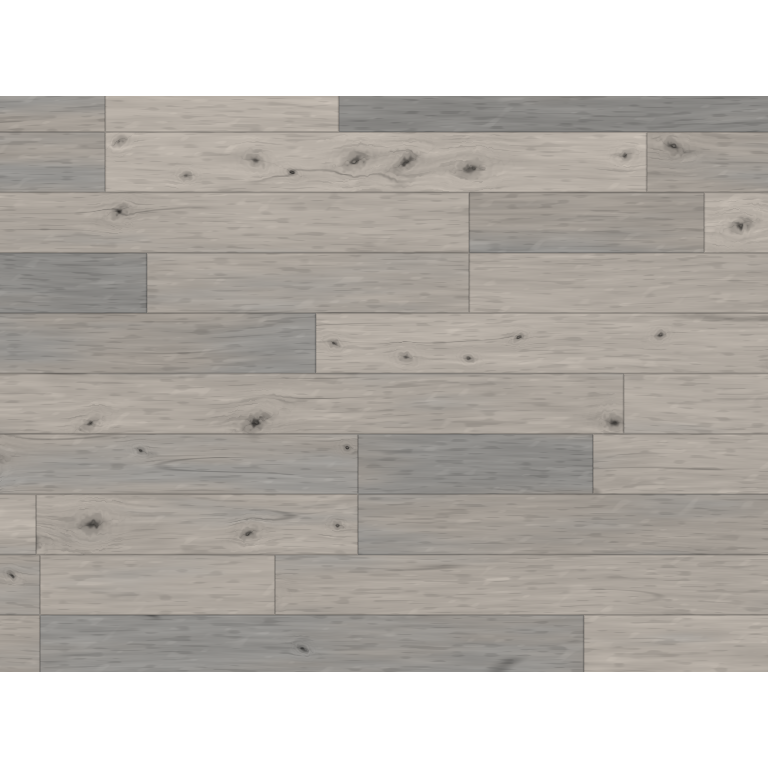
Reproduce this texture procedurally as a Shadertoy shader.

```glsl
// A grey oak plank floor: ten staggered rows in a wide band between white margins.
// Each plank has its own tone and seed; stretched noise gives grain, pores and cracks,
// and knots scattered in cells push the grain lines apart around them.

const float MARGIN = 0.125;      // white strip above and below the floor
const float ROW_PITCH = 0.0786;  // height of a full plank
const float FIRST_SEAM = 0.1719; // first horizontal seam, measured from the top
const float KNOT_CELL = 0.07;
const vec3 WARM_OAK = vec3(1.0, 0.957, 0.908);
const vec3 COOL_OAK = vec3(0.975, 0.975, 0.965);

// Butt joints of each row, top to bottom; 2.0 lies outside the canvas.
const vec2 JOINTS[10] = vec2[10](
    vec2(0.137, 0.441), vec2(0.137, 0.842), vec2(0.611, 0.917), vec2(0.191, 0.611),
    vec2(0.411, 2.0), vec2(0.812, 2.0), vec2(0.466, 0.772), vec2(0.047, 0.466),
    vec2(0.052, 0.358), vec2(0.052, 0.760));

// Brightness of the left, middle and right plank of each row.
const vec3 TONES[10] = vec3[10](
    vec3(0.63, 0.73, 0.56), vec3(0.63, 0.71, 0.63), vec3(0.67, 0.61, 0.71),
    vec3(0.56, 0.67, 0.67), vec3(0.61, 0.68, 0.68), vec3(0.67, 0.71, 0.71),
    vec3(0.64, 0.58, 0.66), vec3(0.69, 0.67, 0.62), vec3(0.65, 0.69, 0.66),
    vec3(0.64, 0.60, 0.70));

float hash(vec2 p) {
    vec3 q = fract(p.xyx * 0.1031);
    q += dot(q, q.yzx + 33.33);
    return fract((q.x + q.y) * q.z);
}

float noise(vec2 p) {
    vec2 i = floor(p), f = fract(p);
    f = f * f * (3.0 - 2.0 * f);
    return mix(mix(hash(i), hash(i + vec2(1, 0)), f.x),
               mix(hash(i + vec2(0, 1)), hash(i + vec2(1, 1)), f.x), f.y);
}

float fbm(vec2 p) {
    float sum = 0.0, amplitude = 0.5;
    for (int i = 0; i < 4; i++) {
        sum += amplitude * noise(p);
        p = p * 2.03 + 7.1;
        amplitude *= 0.5;
    }
    return sum / 0.9375;
}

// Returns x: darkening by knots, y: vertical shift of the grain around them.
vec2 knots(vec2 p, float plankId, float density) {
    vec2 result = vec2(0.0);
    for (int i = -1; i <= 1; i++) {
        float cell = floor(p.x / KNOT_CELL) + float(i);
        vec2 seed = vec2(cell + 5.0, plankId * 7.0 + 3.0);
        float present = step(1.0 - density, hash(seed));
        vec2 centre = vec2((cell + 0.2 + 0.6 * hash(seed + 11.0)) * KNOT_CELL,
                           (hash(seed + 23.0) - 0.5) * 0.055);
        float size = mix(0.004, 0.011, pow(hash(seed + 37.0), 2.0));
        vec2 d = (p - centre) / size;
        d.y += d.x * (hash(seed + 51.0) - 0.5);
        d.x *= 0.75;
        float wobble = noise(p * 230.0 + seed) - 0.5;
        float r = length(d) + 0.7 * wobble;
        float core = exp(-1.8 * r * r);
        float rings = (0.5 + 0.5 * sin(r * 7.0)) * exp(-0.9 * abs(r));
        float tail = exp(-5.0 * abs(d.y + wobble) - 0.6 * abs(d.x));
        result.x += present * (0.22 * core + 0.11 * rings + 0.12 * tail);
        result.y -= present * d.y * size * 0.75 * exp(-0.15 * r * r);
    }
    return result;
}

// Colour of one plank; p.y is measured from the plank's centre line.
vec3 plankColor(vec2 p, float plankId, float tone) {
    float seed = hash(vec2(plankId, 4.7));
    float density = mod(plankId, 9.0) == 4.0 ? 0.7 : 0.07;
    vec2 knot = knots(p, plankId, density);
    vec2 q = vec2(p.x + 17.0 * seed, p.y + knot.y + plankId * 0.37 + 1.0);
    q.y += 0.012 * noise(q * vec2(5.0, 18.0));

    // Broad clouds, growth lines and fine fibres
    float cloud = fbm(q * vec2(3.0, 22.0)) - 0.5;
    float figure = sin(55.0 * fbm(q * vec2(2.2, 15.0)));
    float fibre = fbm(q * vec2(14.0, 240.0)) - 0.5;
    float light = tone + 0.10 * cloud + 0.012 * seed * figure + 0.10 * fibre;

    // Dark pores, pale flecks and long cracks
    float pore = smoothstep(0.65, 0.9, noise(q * vec2(45.0, 400.0)));
    float fleck = smoothstep(0.76, 0.95, noise(vec2(q.x * 55.0 + q.y * 60.0, q.y * 170.0)));
    float ridge = 1.0 - abs(2.0 * noise(q * vec2(4.0, 45.0)) - 1.0);
    float crack = smoothstep(0.9, 1.0, ridge) * smoothstep(0.62, 0.85, noise(q * vec2(5.0, 28.0) + 9.0));
    light += 0.03 * fleck - 0.05 * pore - 0.11 * crack - knot.x;

    float coolness = smoothstep(0.66, 0.55, tone + 0.25 * cloud);
    return light * mix(WARM_OAK, COOL_OAK, 0.75 * coolness);
}

void mainImage(out vec4 fragColor, in vec2 fragCoord) {
    vec2 uv = fragCoord / iResolution.xy;
    float pixel = 1.0 / iResolution.y;

    // Find the row, then the plank within it
    float rowPosition = (1.0 - uv.y - FIRST_SEAM) / ROW_PITCH + 1.0;
    int row = clamp(int(floor(rowPosition)), 0, 9);
    float across = fract(rowPosition);
    vec2 joint = JOINTS[row];
    int column = int(step(joint.x, uv.x) + step(joint.y, uv.x));
    float plankId = float(row * 3 + column);
    vec3 color = plankColor(vec2(uv.x, (across - 0.5) * ROW_PITCH), plankId, TONES[row][column]);

    // Thin bevelled seams
    float endGap = min(abs(uv.x - joint.x), abs(uv.x - joint.y));
    float sideGap = ROW_PITCH * min(across, 1.0 - across);
    float seam = 1.0 - smoothstep(0.0, 0.0008 + pixel, min(endGap, sideGap));
    color *= 1.0 - 0.22 * seam;

    // White margins
    float inside = 0.5 - MARGIN - abs(uv.y - 0.5);
    color = mix(vec3(1.0), color, smoothstep(-0.5 * pixel, 0.5 * pixel, inside));
    fragColor = vec4(color, 1.0);
}
```
